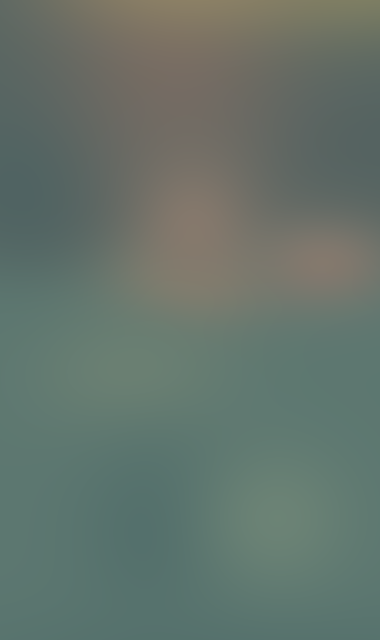
A Shadertoy shader for this background:

```glsl
// Soft blurred backdrop: clay and gold haze over slate, fading down into sage and teal.

// Base gradient
const vec3 SLATE = vec3(0.338, 0.397, 0.385);
const vec3 TEAL  = vec3(0.362, 0.467, 0.440);
const float FADE_LOW  = 0.51;
const float FADE_HIGH = 0.69;
const float GLOW_STRENGTH = 0.95;

// Glow ellipses: centre xy, radius xy, in fractions of the canvas
const int GLOW_COUNT = 12;
const vec4 GLOW_SHAPE[GLOW_COUNT] = vec4[](
    vec4(0.10, 0.72, 0.20, 0.13),   // left shadow
    vec4(0.95, 0.78, 0.25, 0.08),   // right shadow
    vec4(0.46, 0.93, 0.32, 0.24),   // umber haze
    vec4(1.00, 1.04, 0.40, 0.10),   // olive corner
    vec4(0.50, 1.04, 0.36, 0.09),   // gold top
    vec4(0.50, 0.56, 0.20, 0.07),   // khaki rim
    vec4(0.51, 0.645, 0.17, 0.12),  // central clay
    vec4(0.85, 0.59, 0.20, 0.075),  // right clay
    vec4(0.35, 0.415, 0.25, 0.10),  // left sage
    vec4(0.40, 0.17, 0.20, 0.15),   // lower teal
    vec4(0.60, -0.05, 0.80, 0.10),  // bottom shade
    vec4(0.73, 0.19, 0.19, 0.11)    // right sage
);
const vec3 GLOW_COLOR[GLOW_COUNT] = vec3[](
    vec3(0.295, 0.385, 0.385),
    vec3(0.325, 0.385, 0.380),
    vec3(0.470, 0.420, 0.385),
    vec3(0.510, 0.510, 0.385),
    vec3(0.570, 0.520, 0.400),
    vec3(0.500, 0.495, 0.430),
    vec3(0.530, 0.475, 0.425),
    vec3(0.525, 0.475, 0.430),
    vec3(0.425, 0.505, 0.450),
    vec3(0.325, 0.435, 0.420),
    vec3(0.325, 0.435, 0.420),
    vec3(0.425, 0.515, 0.460)
);

// Gaussian falloff of an elliptical glow
float glow(vec2 uv, vec4 shape) {
    vec2 d = (uv - shape.xy) / shape.zw;
    return exp(-dot(d, d));
}

void mainImage(out vec4 fragColor, in vec2 fragCoord) {
    vec2 uv = fragCoord / iResolution.xy;

    vec3 color = mix(TEAL, SLATE, smoothstep(FADE_LOW, FADE_HIGH, uv.y));

    // Layer the glows from back to front
    for (int i = 0; i < GLOW_COUNT; i++) {
        color = mix(color, GLOW_COLOR[i], GLOW_STRENGTH * glow(uv, GLOW_SHAPE[i]));
    }

    fragColor = vec4(color, 1.0);
}
```
